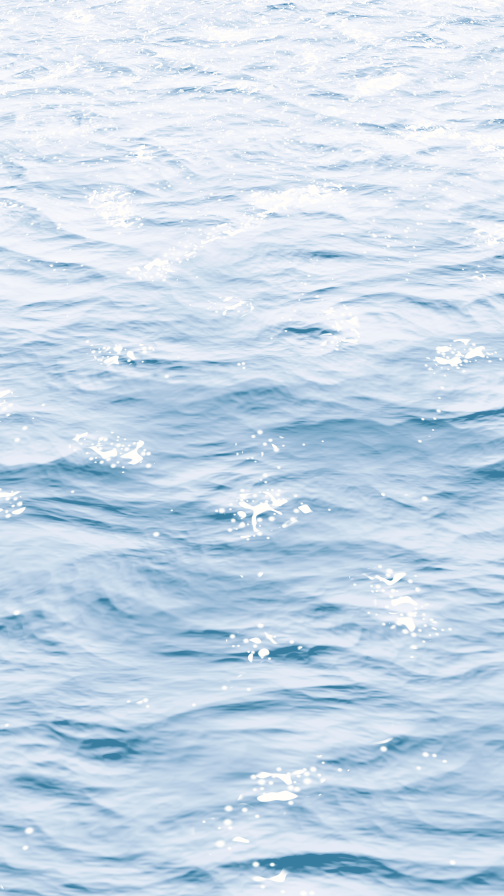
Reproduce this texture procedurally as a Shadertoy shader.

```glsl
// Sunlit pale blue sea with rippled swells and white glints, receding upward.

const float HORIZON = 1.3;                  // vanishing height, above the canvas
const vec2  RIPPLE_FREQ = vec2(4.8, 13.0);  // broadest ripples
const int   RIPPLE_OCTAVES = 5;
const float RIPPLE_GAIN = 0.41;
const float RIPPLE_WARP = 0.4;
const float CREST_ROUNDING = 0.0003;
const float SLOPE_STEP = 0.03;
const float NEAR_CONTRAST = 0.90;
const float FAR_CONTRAST = 0.60;
const float FACE_BOOST = 0.24;              // extra darkness on steep near faces
const float NEAR_TONE = 3.55;               // tone indexes the WATER ramp
const float FAR_TONE = 5.2;
const float NEAR_CEILING = 4.9;             // soft limit of near highlights
const float FAR_CEILING = 6.2;
const float BROAD_CONTRAST = 1.7;
const int   SWELL_COUNT = 5;
const float SWELL_START = 0.435;
const float SWELL_GAP = 0.048;
const float SWELL_DARKNESS = 2.6;
const float SWELL_LENGTH = 0.052;
const vec2  GLINT_FREQ = vec2(125.0, 160.0);
const vec2  FLECK_FREQ = vec2(48.0, 95.0);
const vec3  GLINT_COLOR = vec3(1.0, 0.995, 0.985);
const vec3  WATER[6] = vec3[6](
    vec3(0.33, 0.56, 0.69), vec3(0.48, 0.66, 0.78), vec3(0.60, 0.73, 0.84),
    vec3(0.71, 0.80, 0.89), vec3(0.80, 0.87, 0.93), vec3(0.91, 0.93, 0.97));

float hash(vec2 p) {
    return fract(sin(dot(p, vec2(127.1, 311.7))) * 43758.5453);
}

vec2 hash2(vec2 p) {
    return vec2(hash(p), hash(p + vec2(37.2, 17.9)));
}

float corner(vec2 cell, vec2 offset) {
    return dot(hash2(cell) * 2.0 - 1.0, offset);
}

// Gradient noise, centred on zero
float noise(vec2 p) {
    vec2 i = floor(p), f = fract(p);
    vec2 u = f * f * f * (f * (f * 6.0 - 15.0) + 10.0);
    vec2 e = vec2(1.0, 0.0);
    return mix(mix(corner(i, f), corner(i + e, f - e), u.x),
               mix(corner(i + e.yx, f - e.yx), corner(i + 1.0, f - 1.0), u.x), u.y);
}

// Ridged ripples with sharp crests
float rippleHeight(vec2 q) {
    float height = 0.0, amp = 1.6;
    for (int i = 0; i < RIPPLE_OCTAVES; i++) {
        float n = noise(q);
        height -= amp * sqrt(n * n + CREST_ROUNDING);
        q = mat2(1.9, 0.45, -0.45, 1.9) * q + vec2(13.7, 5.3);
        amp *= RIPPLE_GAIN;
    }
    return height;
}

// Dark faces hanging below the crests of the large swells
float swellShade(vec2 p) {
    float shade = 0.0;
    for (int i = 0; i < SWELL_COUNT; i++) {
        float row = float(i);
        float reach = smoothstep(-0.45, 0.85, cos(11.0 * p.x - 6.2832 * (0.47 - 0.36 * row)));
        float base = SWELL_START + SWELL_GAP * row;
        float crest = base - 0.022 * (1.0 - reach) + 0.025 * noise(vec2(p.x * 11.0, row * 7.3 + 0.5))
                    + 0.008 * noise(vec2(p.x * 38.0, row * 3.1));
        float below = crest - p.y;
        float fall = max(below, 0.0) / (SWELL_LENGTH * (0.4 + 0.6 * reach));
        float strength = exp(-pow((base - 0.515) / 0.1, 2.0));
        shade += strength * reach * smoothstep(-0.001, 0.003, below) * exp(-fall * fall);
    }
    return shade;
}

// Scattered round glints, gathered where density is high
float glints(vec2 q, float density) {
    vec2 cell = floor(q);
    float light = 0.0;
    for (int y = -1; y <= 1; y++)
    for (int x = -1; x <= 1; x++) {
        vec2 c = cell + vec2(x, y);
        vec2 center = c + 0.2 + 0.6 * hash2(c);
        float size = hash(c + 71.3);
        float radius = 0.28 + 0.5 * size * size;
        float present = step(hash(c + 23.1), density);
        light = max(light, present * (1.0 - smoothstep(radius * 0.3, radius, length(q - center))));
    }
    return light;
}

vec3 waterColor(float tone) {
    float t = clamp(tone, -0.7, 4.999);
    int i = max(int(t), 0);
    vec3 color = mix(WATER[i], WATER[i + 1], t - float(i));
    return mix(color, vec3(1.0), clamp(tone - 5.0, 0.0, 1.0) * 0.65);
}

vec3 sea(vec2 p) {
    // Perspective keeps ripple proportions while shrinking them upward
    float depth = HORIZON - p.y;
    vec2 w = vec2((p.x - 0.28) / depth, -log(depth));
    float far = smoothstep(0.37, 0.9, p.y);

    // Near-facing slopes are dark, slopes behind a crest are bright
    vec2 q = w * RIPPLE_FREQ + 20.0;
    q += RIPPLE_WARP * vec2(noise(q * 0.7 + 9.1), noise(q * 0.8 + 31.7));
    float slope = (rippleHeight(q + vec2(0.0, SLOPE_STEP)) - rippleHeight(q)) / SLOPE_STEP;
    slope += FACE_BOOST * pow(max(slope, 0.0), 2.0);

    // Calm patches leave the crests sparse, and swell faces are smoother
    float swell = swellShade(p);
    float rough = mix(0.6, 1.35, smoothstep(-0.25, 0.25, noise(w * vec2(4.0, 10.0) + 71.9)));
    slope *= rough / (1.0 + 0.5 * swell);

    float tone = mix(NEAR_TONE, FAR_TONE, far);
    tone -= slope * mix(NEAR_CONTRAST, FAR_CONTRAST, far);
    tone += BROAD_CONTRAST * (1.0 - 0.6 * far) * noise(w * vec2(2.6, 7.0) + 4.6);
    tone -= SWELL_DARKNESS * swell;
    float ceiling = mix(NEAR_CEILING, FAR_CEILING, far);
    tone = ceiling - log(1.0 + exp(2.0 * (ceiling - tone))) / 2.0;

    // Glints and flecks come in loose clusters and crowd together far away
    float cluster = smoothstep(0.12, 0.38, noise(w * vec2(7.0, 14.0) + 52.4));
    float crowd = smoothstep(0.65, 1.0, p.y);
    float density = 0.5 * cluster + crowd * (0.2 + 0.3 * cluster);
    float fleck = noise(w * FLECK_FREQ + 1.5 * noise(w * 40.0)) + 0.3 * cluster + 0.1 * crowd;
    float light = smoothstep(0.34, 0.42, fleck) * max(smoothstep(0.1, 0.3, cluster), crowd);
    tone += 0.7 * cluster;
    return mix(waterColor(tone), GLINT_COLOR, max(light, glints(w * GLINT_FREQ, density)));
}

void mainImage(out vec4 fragColor, in vec2 fragCoord) {
    // Four samples smooth the fine ripples
    vec3 color = vec3(0.0);
    for (int i = 0; i < 4; i++) {
        vec2 offset = vec2(i % 2, i / 2) * 0.5 - 0.25;
        color += sea((fragCoord + offset) / iResolution.y);
    }
    fragColor = vec4(color * 0.25, 1.0);
}
```
